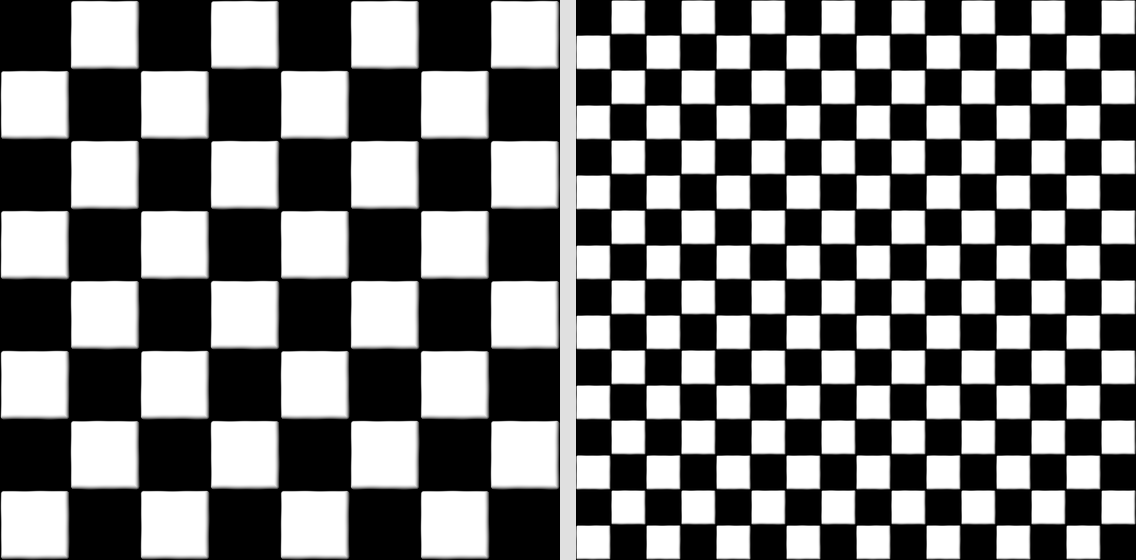
Left, the tile; right, the same tile 2 across and 2 down.
Give the GLSL for this pattern, as a three.js fragment shader.

```glsl
varying vec2 vUv;

const float TAU = 6.2831853;
const float CELLS = 8.0;          // squares across and down, even so it tiles
const vec3 DARK = vec3(0.0);
const vec3 LIGHT = vec3(1.0);

// Lengths below are fractions of one square
const float GAP = 0.004;          // inset of a light tile from its square
const float CORNER = 0.05;        // corner radius
const float LIT_WIDTH = 0.026;    // soft rim on the left and top
const float SHADE_WIDTH = 0.085;  // bevel on the right and bottom
const float BEVEL_SHIFT = 0.1;    // pushes the bevel off the lit sides
const float WOBBLE = 0.003;       // slight unevenness of the edges

float roundedBox(vec2 p, float halfSize, float radius) {
  vec2 q = abs(p) - halfSize + radius;
  return length(max(q, 0.0)) + min(max(q.x, q.y), 0.0) - radius;
}

// Layered sines with whole frequencies, so they wrap
float edgeWobble(vec2 uv) {
  vec2 a = uv * TAU;
  return 0.6 * sin(11.0 * a.x + 7.0 * a.y) + 0.4 * sin(19.0 * a.y - 23.0 * a.x);
}

// Brightness of a bevelled tile, p measured from the centre of its square
float tileShade(vec2 p, float wobble) {
  float halfSize = 0.5 - GAP;
  float rimDist = roundedBox(p, halfSize, CORNER) + wobble;
  float rim = smoothstep(0.0, LIT_WIDTH, -rimDist);

  // A larger box sharing only the right and bottom edges
  vec2 shifted = p + vec2(BEVEL_SHIFT, -BEVEL_SHIFT);
  float bevelDist = roundedBox(shifted, halfSize + BEVEL_SHIFT, CORNER) + wobble;
  float t = clamp(-bevelDist / SHADE_WIDTH, 0.0, 1.0);
  float bevel = t * (2.0 - t);

  return min(rim, bevel);
}

void main() {
  vec2 grid = vUv * CELLS;
  vec2 cell = floor(grid);
  vec2 p = fract(grid) - 0.5;

  // Light squares start at the lower left
  float isLight = 1.0 - mod(cell.x + cell.y, 2.0);
  float shade = isLight * tileShade(p, WOBBLE * edgeWobble(vUv));

  gl_FragColor = vec4(mix(DARK, LIGHT, shade), 1.0);
}
```
